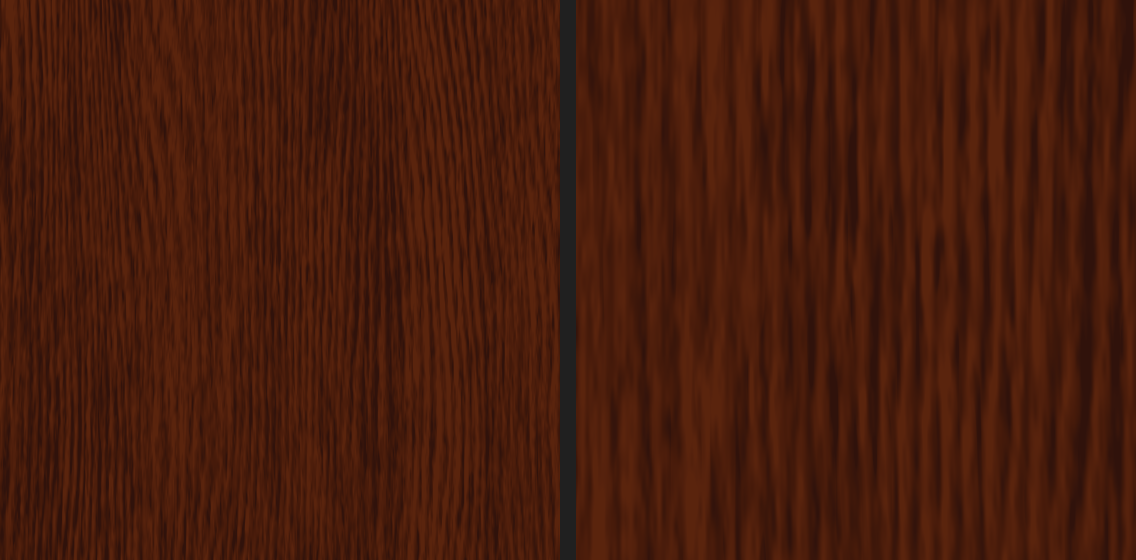
Left: the whole. Right: its middle third, enlarged.
Write a WebGL 1 fragment shader that draws this texture.

```glsl
precision highp float;
// Dark red-brown wood with long fibres, uneven rings and cathedral patches.

uniform vec2 u_resolution;

const vec3 DARK = vec3(0.190, 0.072, 0.042);
const vec3 MIDDLE = vec3(0.276, 0.103, 0.040);
const vec3 LIGHT = vec3(0.352, 0.140, 0.052);

const float RING_COUNT = 58.0;              // growth rings across the canvas
const float RING_BEND = 9.0;                // large bends, in rings
const float RING_WOBBLE = 1.0;              // small bends, in rings
const vec2 BEND_SCALE = vec2(5.5, 1.0);
const vec2 WOBBLE_SCALE = vec2(22.0, 3.5);
const vec2 SHADE_SCALE = vec2(10.0, 1.4);
const vec2 FADE_SCALE = vec2(9.0, 2.5);
const vec2 BAND_SCALE = vec2(75.0, 3.0);
const vec2 FIBRE_SCALE = vec2(235.0, 19.0);
const vec2 FLECK_SCALE = vec2(400.0, 62.0);
const vec2 PORE_SCALE = vec2(260.0, 24.0);

const float RING_CONTRAST = 0.25;
const float SHADE_CONTRAST = 0.40;
const float BAND_CONTRAST = 0.30;
const float FIBRE_CONTRAST = 0.46;
const float FLECK_CONTRAST = 0.40;
const float PORE_DEPTH = 0.26;
const float BASE_TONE = 0.56;
const float TONE_GAIN = 1.18;
const float TAU = 6.2831853;

float hash(vec2 p) {
  return fract(sin(dot(p, vec2(127.1, 311.7))) * 43758.5453);
}

float noise(vec2 p) {
  vec2 cell = floor(p);
  vec2 f = fract(p);
  f = f * f * (3.0 - 2.0 * f);
  float low = mix(hash(cell), hash(cell + vec2(1.0, 0.0)), f.x);
  float high = mix(hash(cell + vec2(0.0, 1.0)), hash(cell + 1.0), f.x);
  return mix(low, high, f.y);
}

// Noise centred on zero; the seed shifts it to a separate region.
float signedNoise(vec2 p, float seed) {
  return noise(p + seed) - 0.5;
}

// Random values along one column, whose start is shifted by chance.
float strand(float column, float y) {
  y += 7.0 * hash(vec2(column, 5.3));
  float cell = floor(y);
  float f = smoothstep(0.0, 1.0, fract(y));
  return mix(hash(vec2(column, cell)), hash(vec2(column, cell + 1.0)), f);
}

// Vertical streaks without rows, from -0.5 to 0.5.
float streaks(vec2 p, float seed) {
  p += seed;
  float column = floor(p.x);
  float f = smoothstep(0.0, 1.0, fract(p.x));
  return mix(strand(column, p.y), strand(column + 1.0, p.y), f) - 0.5;
}

// Bands of early and late wood, from -1 to 1, with ragged edges.
float growthRings(vec2 p, float fibre) {
  float phase = p.x * RING_COUNT;
  phase += RING_BEND * signedNoise(p * BEND_SCALE, 3.7);
  phase += RING_WOBBLE * signedNoise(p * WOBBLE_SCALE, 41.3);
  phase += 0.35 * fibre;
  return sin(TAU * phase);
}

vec3 woodColour(float tone) {
  vec3 lower = mix(DARK, MIDDLE, clamp(tone * 2.0, 0.0, 1.0));
  return mix(lower, LIGHT, clamp(tone * 2.0 - 1.0, 0.0, 1.0));
}

void main() {
  vec2 p = gl_FragCoord.xy / u_resolution;

  // Fibres lean slightly along the bends of the rings.
  vec2 grain = p;
  grain.x += 0.018 * signedNoise(p * vec2(4.0, 2.0), 17.9);

  float fibre = streaks(grain * FIBRE_SCALE, 71.1);
  float fleck = streaks(grain * FLECK_SCALE, 113.5);
  float band = streaks(grain * BAND_SCALE, 211.9);
  float shade = signedNoise(p * SHADE_SCALE, 29.3);
  float pore = smoothstep(0.12, 0.34, streaks(grain * PORE_SCALE, 157.7));
  float rings = growthRings(p, fibre);
  float fade = 0.5 + noise(p * FADE_SCALE + 91.7);

  // Rings fade in and out; pores gather in their dark part.
  float tone = BASE_TONE + RING_CONTRAST * fade * rings;
  tone += SHADE_CONTRAST * shade + BAND_CONTRAST * band;
  tone += FIBRE_CONTRAST * fibre + FLECK_CONTRAST * fleck;
  tone -= PORE_DEPTH * pore * (0.65 - 0.35 * rings);
  tone = 0.5 + TONE_GAIN * (tone - 0.5);

  gl_FragColor = vec4(woodColour(tone), 1.0);
}
```
